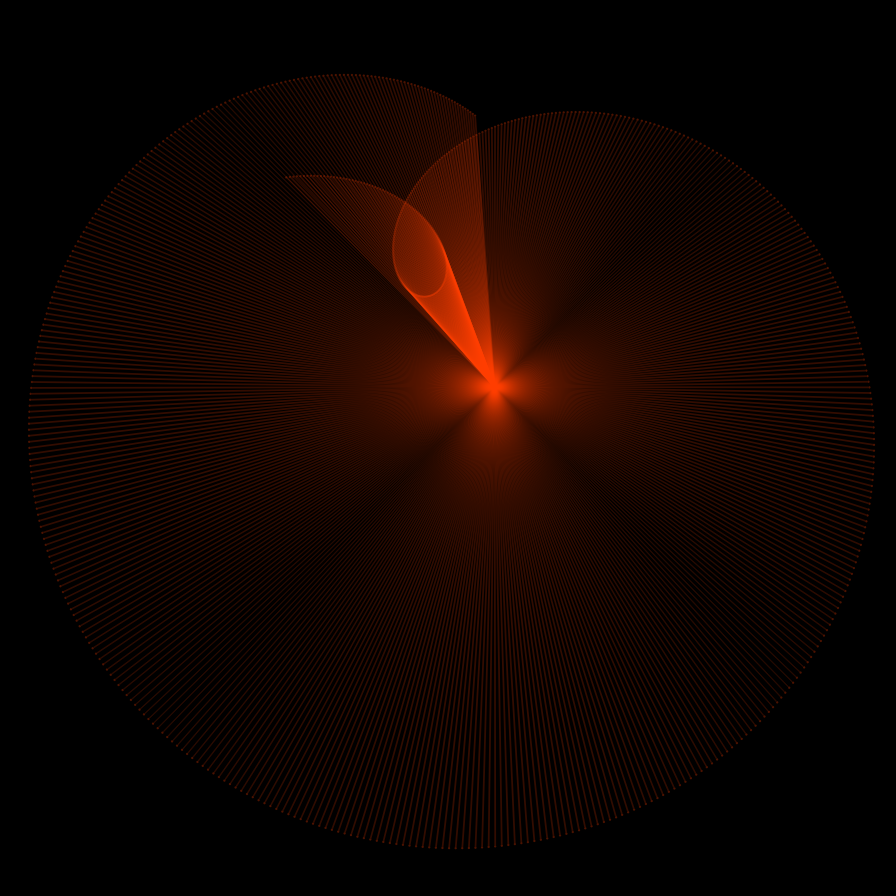
Write a Shadertoy shader that draws this background.

```glsl
// Looping path traced by two rotating arms around a drifting centre
vec2 armPath(float t) {
    vec2 drift = vec2(0.0026 - 0.0078 * t + 0.0013 * t * t, 0.1003 - 0.0104 * t);
    float fast = 1.953 * t;
    return 0.5 + drift + 0.3255 * vec2(sin(t), -cos(t))
                       + 0.2214 * vec2(sin(fast), -cos(fast));
}

void mainImage(out vec4 fragColor, in vec2 fragCoord) {
    float pixel = 1.0 / min(iResolution.x, iResolution.y);
    vec2 uv = (fragCoord - 0.5 * iResolution.xy) * pixel + 0.5;
    vec2 hub = vec2(0.552, 0.568);
    vec2 fromHub = uv - hub;
    const int rayCount = 700;
    float unlit = 1.0;

    // Translucent threads from the hub to evenly timed points on the path
    for (int i = 0; i < rayCount; i++) {
        float t = mix(-2.4, 4.47, float(i) / float(rayCount - 1));
        vec2 tip = armPath(t) - hub;
        float reach = length(tip);
        vec2 dir = tip / reach;
        float along = dot(fromHub, dir);
        float across = abs(fromHub.x * dir.y - fromHub.y * dir.x);

        // Threads thin out along the diagonals
        float major = max(abs(dir.x), abs(dir.y));
        float thread = clamp(0.5 + (0.00098 * major - across) / (pixel * major), 0.0, 1.0);
        thread *= smoothstep(-pixel, pixel, along)
                * (1.0 - smoothstep(-pixel, pixel, along - reach));

        // Small bead at the outer end
        float bead = 1.0 - smoothstep(0.0005, 0.0005 + 1.3 * pixel, distance(fromHub, tip));
        unlit *= 1.0 - max(0.2 * major * thread, 0.3 * bead);
    }

    vec3 ember = vec3(1.0, 0.24, 0.0);
    fragColor = vec4(ember * (1.0 - unlit), 1.0);
}
```
